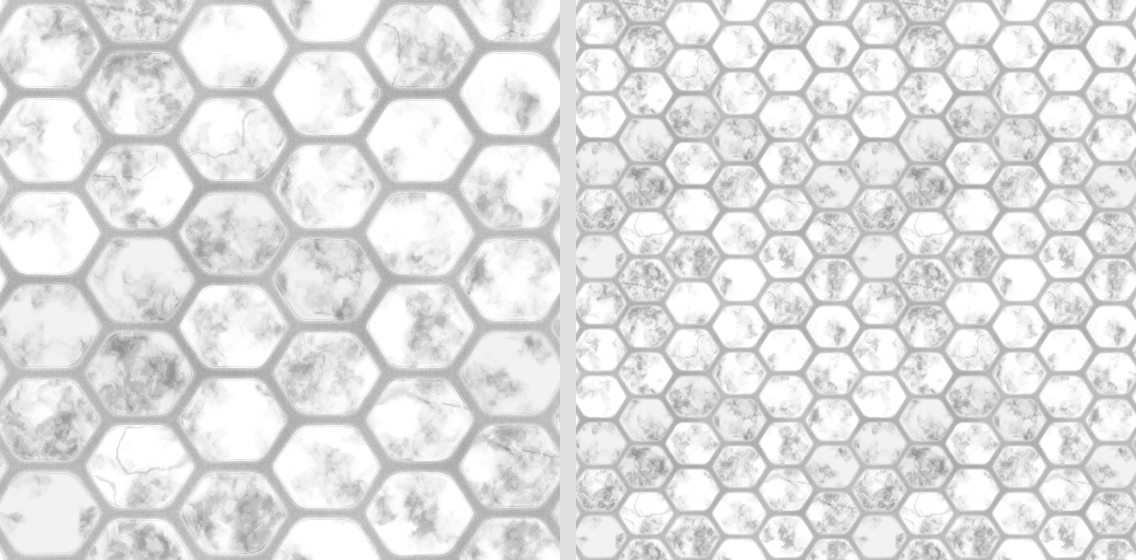
Left: one tile. Right: repeated 2 by 2.
A three.js fragment shader for this pattern:

```glsl
// Worn white hexagon tiles, six columns by six rows, set in grainy grey grout.
// Two offset lattices give the nearest hexagon; wrapped value noise adds the
// grime, flakes and hairline cracks, shifted anew for every tile.
varying vec2 vUv;

float hash(vec2 p) {
  return fract(sin(dot(p, vec2(127.1, 311.7))) * 43758.5453);
}

// Value noise with n cells across the unit square, wrapping at its edges
float noise(vec2 uv, vec2 n) {
  vec2 p = uv * n, i = floor(p), f = fract(p);
  f = f * f * (3.0 - 2.0 * f);
  vec2 a = floor(mod(i + 0.5, n)), b = floor(mod(i + 1.5, n));
  return mix(mix(hash(a), hash(vec2(b.x, a.y)), f.x),
             mix(hash(vec2(a.x, b.y)), hash(b), f.x), f.y);
}

float fbm(vec2 uv, vec2 n) {
  float sum = 0.0, amp = 0.516;
  for (int k = 0; k < 5; k++) {
    sum += amp * noise(uv, n);
    uv += vec2(0.37, 0.61);
    n *= 2.0;
    amp *= 0.5;
  }
  return sum;
}

// Flat-topped hexagon with soft corners, negative inside
float hexagon(vec2 p) {
  float flatSide = abs(p.y) - 0.5;
  float slantSide = dot(vec2(abs(p.x), sqrt(p.y * p.y + 0.0015)), vec2(0.832, 0.555)) - 0.552;
  float blend = max(0.1 - abs(flatSide - slantSide), 0.0);
  return max(flatSide, slantSide) + blend * blend * 2.5;
}

vec2 nearestCentre(vec2 g, vec2 start) {
  vec2 pitch = vec2(2.0, 1.0);
  return start + pitch * floor((g - start) / pitch + 0.5);
}

// Glazed face: q is the tile's own noise position, wear its amount of grime
float tileTone(vec2 q, vec2 id, float wear, float depth) {
  vec2 warp = vec2(fbm(q, vec2(30.0)), fbm(q + 0.43, vec2(30.0))) - 0.5;
  float cloud = fbm(q + 0.05 * warp, vec2(19.0, 16.0)) + wear;
  float detail = fbm(q + 0.03 * warp.yx, vec2(72.0, 56.0));
  float grime = smoothstep(0.36, 0.86, cloud) * (0.5 + detail);
  grime *= 0.5 + 0.5 * smoothstep(0.06, 0.13, depth);

  float flakes = smoothstep(0.56, 0.6, detail) * smoothstep(0.42, 0.62, cloud);
  float chips = smoothstep(0.4, 0.36, detail) * smoothstep(0.5, 0.65, cloud);
  float film = 0.05 * step(0.82, hash(id + 7.3));
  float crack = smoothstep(0.022, 0.0, abs(noise(q + 0.03 * warp, vec2(9.0)) - 0.5));
  crack *= step(0.72, hash(id + 3.1)) * smoothstep(0.35, 0.6, detail + 0.1);
  return 1.0 - film - 0.26 * grime - 0.05 * flakes + 0.05 * chips - 0.12 * crack;
}

void main() {
  vec2 g = vUv * 6.0;

  // Nearest tile of the two lattices
  vec2 evenCentre = nearestCentre(g, vec2(0.5));
  vec2 oddCentre = nearestCentre(g, vec2(1.5, 0.0));
  float evenHex = hexagon(g - evenCentre), oddHex = hexagon(g - oddCentre);
  vec2 id = mod(evenHex < oddHex ? evenCentre : oddCentre, 6.0);

  // Depth into the tile from the middle of the joint, with uneven edges
  float depth = -min(evenHex, oddHex);
  float rim = depth + 0.02 * (fbm(vUv, vec2(28.0)) - 0.5) + 0.006 * (hash(id + 1.7) - 0.5);

  // Grout: darker middle, broad patches and fine grain
  float grain = noise(vUv, vec2(384.0)) - 0.5;
  float grout = 0.725 + 0.1 * smoothstep(0.015, 0.055, rim);
  grout += 0.16 * (fbm(vUv + 0.2, vec2(7.0)) - 0.5) + 0.055 * grain;

  // Tile face with a thin grey line inside its pale rim
  vec2 q = vUv + vec2(hash(id), hash(id + 5.9));
  float wear = 0.22 * (hash(id + 2.3) - 0.5) + 0.05 * cos(1.0472 * (id.x - 1.0));
  float face = tileTone(q, id, wear, depth);
  float line = (rim - 0.072) / 0.007;
  face -= 0.13 * exp(-line * line) * noise(vUv + 0.7, vec2(40.0));

  float tone = mix(grout, face, smoothstep(0.051, 0.066, rim));
  gl_FragColor = vec4(vec3(clamp(tone, 0.0, 1.0)), 1.0);
}
```
